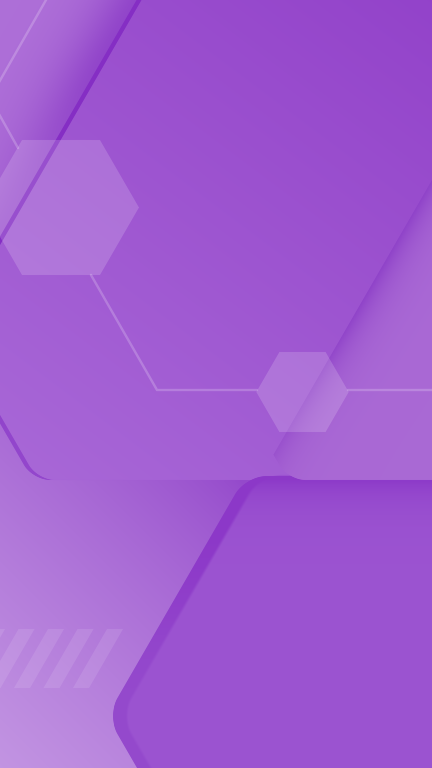
This background is drawn by a WebGL 2 fragment shader. Its source:

```glsl
#version 300 es
precision highp float;
// Overlapping violet hexagonal panels with soft shadows and rims, translucent
// hexagons joined by thin lines, and a row of slanted stripes. Every shape is a
// distance function; the canvas is 4.32 wide by 7.68 high, origin lower left.
uniform vec2 u_resolution;
out vec4 outColor;

// Coverage of a shape from its signed distance, with a smooth edge
float cover(float d) {
  float pixel = 7.68 / u_resolution.y;
  return smoothstep(0.6 * pixel, -0.6 * pixel, d);
}

// Intersection of two half planes with a rounded corner
float roundMax(float a, float b, float r) {
  return min(max(a, b), -r) + length(max(vec2(a, b) + r, 0.0));
}

float hexagon(vec2 p, float halfHeight) {
  p = abs(p);
  return max(p.y, 0.866 * p.x + 0.5 * p.y) - halfHeight;
}

float segment(vec2 p, vec2 a, vec2 b) {
  vec2 ab = b - a;
  return length(p - a - ab * clamp(dot(p - a, ab) / dot(ab, ab), 0.0, 1.0));
}

// Large panel with its left vertex at the origin and a flat bottom
float mainPanel(vec2 q) {
  return roundMax(0.5 * abs(q.y) - 0.866 * q.x, -q.y - 1.5, 0.15);
}

// Lower panel with a rounded left vertex at the origin and a flat top
float lowerPanel(vec2 q) {
  float sides = roundMax(0.5 * q.y - 0.866 * q.x, -0.5 * q.y - 0.866 * q.x, 0.18);
  return roundMax(sides, q.y - 2.4, 0.18);
}

float slantedStripes(vec2 p) {
  float u = p.x - 0.577 * (p.y - 0.8);
  float bars = 0.866 * (abs(fract((u - 0.81) / 0.295 + 0.5) - 0.5) * 0.295 - 0.08);
  return max(max(bars, u - 0.95), abs(p.y - 1.095) - 0.295);
}

void main() {
  vec2 p = gl_FragCoord.xy / u_resolution.y * 7.68;

  // Background: pale lower left corner, and an upper corner in shadow
  float pale = clamp(dot(p - vec2(2.4, 2.88), vec2(-0.7)) / 3.7, 0.0, 1.0);
  vec3 color = mix(vec3(0.58, 0.285, 0.795), vec3(0.76, 0.58, 0.885), pow(pale, 0.75));
  vec2 mainPos = p - vec2(-0.54, 4.38);
  float mainDist = mainPanel(mainPos);
  float upperShade = exp(-pow(max(mainDist, 0.0) / 0.36, 1.5));
  upperShade *= mix(0.55, 1.0, smoothstep(5.5, 7.2, p.y));
  vec3 upper = mix(vec3(0.68, 0.435, 0.845), vec3(0.57, 0.27, 0.79), upperShade);
  color = mix(color, upper, step(4.38, p.y));

  // Pale stripes on the background
  color = mix(color, vec3(1.0), 0.1 * cover(slantedStripes(p)));

  // Main panel: dark rim, then the face shifted to the right
  float depth = dot(vec2(4.32, 7.68) - p, vec2(0.6, 0.8)) / 6.1;
  vec3 face = mix(vec3(0.575, 0.26, 0.79), vec3(0.655, 0.4, 0.84), clamp(depth, 0.0, 1.0));
  vec3 rim = mix(vec3(0.575, 0.275, 0.8), vec3(0.52, 0.18, 0.77), smoothstep(3.0, 5.5, p.y));
  color = mix(color, rim, cover(mainDist));
  color = mix(color, face, cover(mainPanel(mainPos - vec2(0.05, 0.0))));

  // Lower panel: rim fading downward, face shaded along its top
  vec2 lowerPos = p - vec2(1.07, 0.52);
  vec3 lowerFace = vec3(0.608, 0.325, 0.817);
  vec3 lowerRim = mix(vec3(0.58, 0.285, 0.8), vec3(0.55, 0.22, 0.785), smoothstep(0.7, 2.4, p.y));
  float topShade = exp(-max(2.88 - p.y, 0.0) / 0.2);
  lowerFace = mix(lowerFace, vec3(0.55, 0.225, 0.785), topShade);
  color = mix(color, lowerRim, cover(lowerPanel(lowerPos)));
  float faceDist = lowerPanel(lowerPos - vec2(0.14, 0.0));
  color = mix(color, lowerFace, smoothstep(0.02, -0.02, faceDist));

  // Right panel, shaded where it slips under the main panel
  float beyond = dot(p - vec2(4.32, 5.88), vec2(0.866, -0.5));
  float corner = dot(p - vec2(2.88), vec2(-0.866, -0.5));
  float rightDist = max(roundMax(corner, 2.88 - p.y, 0.15), -beyond);
  float slip = exp(-max(beyond, 0.0) / 0.17) * mix(0.6, 1.0, smoothstep(3.0, 4.8, p.y));
  vec3 rightFace = mix(vec3(0.663, 0.41, 0.833), vec3(0.56, 0.26, 0.785), slip);
  color = mix(color, rightFace, cover(rightDist));

  // Thin connecting lines
  float lines = segment(p, vec2(0.91, 4.93), vec2(1.57, 3.78));
  lines = min(lines, segment(p, vec2(1.57, 3.78), vec2(2.57, 3.78)));
  lines = min(lines, segment(p, vec2(3.48, 3.78), vec2(4.5, 3.78)));
  lines = min(lines, segment(p, vec2(0.46, 7.68), vec2(-0.1, 6.7)));
  lines = min(lines, segment(p, vec2(-0.1, 6.7), vec2(0.18, 6.2)));
  color = mix(color, vec3(1.0), 0.2 * cover(lines - 0.012));

  // Translucent hexagons
  float hexes = min(hexagon(p - vec2(0.61, 5.605), 0.675), hexagon(p - vec2(3.025, 3.76), 0.4));
  color = mix(color, vec3(1.0), 0.16 * cover(hexes));

  outColor = vec4(color, 1.0);
}
```
